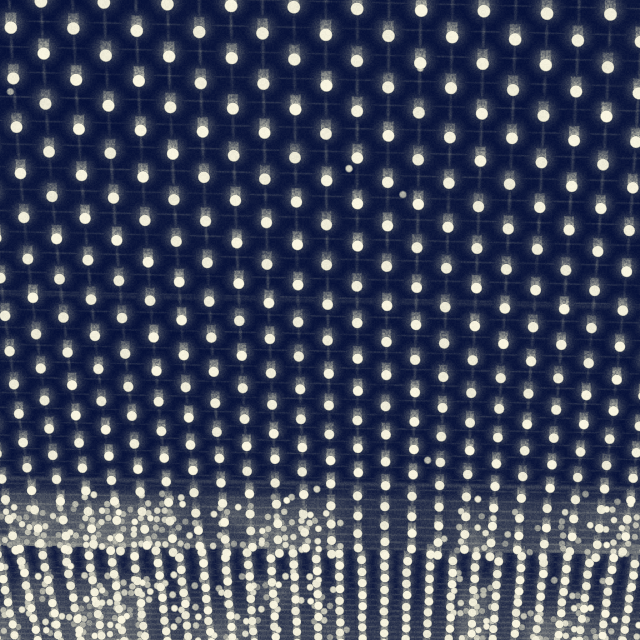
Reproduce this pattern procedurally as a WebGL 1 fragment shader.

```glsl
precision highp float;
uniform vec2 u_resolution;

#define NAVY vec3(0.022, 0.065, 0.225)
#define CREAM vec3(0.98, 0.965, 0.885)
#define TILT 0.023
#define EDGE 0.861
#define GRAIN 0.34
#define GHOST_CELL 0.0125
// Rows: start, step, shrink. Columns: spacing, linear and square narrowing.
#define CEILING_ROWS vec3(0.056, 0.0819, 0.00195)
#define CEILING_COLS vec3(0.0495, 0.0040, 0.0064)
#define MIRROR_ROWS vec3(0.866, 0.0190, 0.0002)
#define MIRROR_COLS vec3(0.0474, 0.0135, 0.0)

float hash(vec2 p) {
  vec3 q = fract(p.xyx * 0.1031);
  q += dot(q, q.yzx + 33.33);
  return fract((q.x + q.y) * q.z);
}

float noise(vec2 p) {
  vec2 i = floor(p), f = fract(p);
  f *= f * (3.0 - 2.0 * f);
  return mix(mix(hash(i), hash(i + vec2(1, 0)), f.x),
             mix(hash(i + vec2(0, 1)), hash(i + vec2(1, 1)), f.x), f.y);
}

float axisX(float v) { return 0.608 - 0.008 * v; }
float spacing(vec3 cols, float v) { return cols.x - v * (cols.y + v * cols.z); }
float rowHeight(vec3 rows, float n) { return rows.x + n * (rows.y - n * rows.z); }

float rowIndex(vec3 rows, float v) {
  float d = rows.y * rows.y - 4.0 * rows.z * (v - rows.x);
  return (rows.y - sqrt(max(d, 0.0))) / (2.0 * rows.z);
}

// Bright bulb under a dim speckled socket, with a soft halo
float lamp(vec2 d, float radius, float seed, float speckle) {
  float blur = max(0.0016, 0.8 / u_resolution.y);
  float bulb = 1.0 - smoothstep(radius - blur, radius + blur, length(d));
  vec2 box = abs(d + vec2(0.0, 1.25 * radius)) - radius * vec2(0.85, 1.1);
  float socket = 1.0 - smoothstep(-0.002, 0.003, max(box.x, box.y));
  float fade = mix(0.72, 0.34, clamp(-d.y / (2.3 * radius), 0.0, 1.0));
  socket *= fade * (0.8 + 0.3 * seed) * (0.75 + 0.5 * speckle);
  vec2 h = (d + vec2(0.0, 0.7 * radius)) / radius;
  float halo = 0.32 * exp(-dot(h, h) * 0.28);
  return max(bulb * (0.94 + 0.06 * seed), max(socket, halo));
}

// Staggered lamps on columns that converge downward
float lampPanel(vec2 p, vec3 rows, vec3 cols, float first, float last, float speckle) {
  float tone = 0.0;
  float column = floor((p.x - axisX(p.y)) / spacing(cols, p.y) + 0.5);
  float row = rowIndex(rows, p.y);
  for (int i = -1; i <= 1; i++) {
    float k = column + float(i);
    float stagger = 0.5 * mod(k, 2.0);
    for (int j = -1; j <= 2; j++) {
      float n = floor(row - stagger + 0.5) + float(j) + stagger;
      if (n < first || n > last) continue;
      float seed = hash(vec2(k + 50.0, 2.0 * n + 20.0));
      float v = rowHeight(rows, n);
      vec2 center = vec2(axisX(v) + k * spacing(cols, v), v);
      center += 0.0018 * (vec2(seed, fract(seed * 17.0)) - 0.5);
      tone = max(tone, lamp(p - center, 0.0102 - 0.0034 * v, seed, speckle));
    }
  }
  return tone;
}

// Faint wires along the columns and between the rows
float wires(vec2 p, vec3 rows, vec3 cols) {
  float gap = spacing(cols, p.y);
  float k = (p.x - axisX(p.y)) / gap;
  float n = rowIndex(rows, p.y + 0.010);
  float dx = abs(fract(k + 0.5) - 0.5) * gap;
  float dy = abs(fract(2.0 * n + 0.5) - 0.5) * 0.5 * max(rows.y - 2.0 * rows.z * n, 0.008);
  float wear = 0.5 + noise(p * vec2(45.0, 90.0));
  return wear * (0.13 * exp(-dx * dx / 0.000008) + 0.085 * exp(-dy * dy / 0.0000025));
}

// Patches of crowded reflections near the two lower edges
float crowding(vec2 p) {
  float side = abs(p.x - 0.603);
  float above = step(p.y, EDGE);
  float band = mix(smoothstep(0.875, 0.93, p.y), smoothstep(0.755, 0.82, p.y), above);
  float patches = smoothstep(0.3, 0.75, noise(p * vec2(19.0, 9.0)));
  float rim = above * smoothstep(0.838, 0.85, p.y) * smoothstep(0.12, 0.45, side);
  return max(band * (0.15 + 0.6 * patches) * smoothstep(0.03, 0.14, side), rim);
}

float ghostLamps(vec2 p) {
  float tone = 0.0;
  vec2 cell = floor(p / GHOST_CELL);
  for (int i = -1; i <= 1; i++) {
    for (int j = -1; j <= 1; j++) {
      vec2 id = cell + vec2(float(i), float(j));
      vec2 jitter = vec2(hash(id + 7.0), hash(id + 31.0));
      vec2 center = (id + 0.15 + 0.7 * jitter) * GHOST_CELL;
      float present = step(hash(id + 63.0), crowding(center));
      float spot = 1.0 - smoothstep(0.0035, 0.0075, length(p - center));
      tone = max(tone, present * spot * (0.55 + 0.45 * jitter.x));
    }
  }
  return tone;
}

void main() {
  vec2 uv = gl_FragCoord.xy / u_resolution;
  vec2 p = vec2(uv.x, 1.0 - uv.y);
  p.y -= TILT * (p.x - 0.604) * (1.0 - 0.6 * p.y * p.y * p.y);
  float speckle = noise(uv * 420.0);
  float below = smoothstep(EDGE - 0.002, EDGE + 0.002, p.y);

  // Wall: mottling, wires, seams and haze
  float tone = 0.035 * noise(p * 6.0) * smoothstep(-0.2, 0.5, p.x + p.y);
  tone += mix(wires(p, CEILING_ROWS, CEILING_COLS), wires(p, MIRROR_ROWS, MIRROR_COLS), below);
  tone += 0.09 * exp(-pow((p.y - 0.472) / 0.004, 2.0));
  tone += 0.17 * exp(-pow((p.y - 0.757) / 0.004, 2.0));
  tone += 0.14 * mix(smoothstep(0.75, 0.79, p.y), smoothstep(0.88, 1.0, p.y), below);
  tone += 0.28 * crowding(p);

  // Lamps and their reflections
  tone = max(tone, ghostLamps(p));
  tone = max(tone, lampPanel(p, CEILING_ROWS, CEILING_COLS, -3.0, 16.0, speckle));
  tone = max(tone, lampPanel(p, MIRROR_ROWS, MIRROR_COLS, 0.0, 12.0, speckle));

  // Film grain and two-colour toning
  float grain = hash(floor(uv * 512.0)) - 0.5;
  tone = clamp(tone + grain * (0.025 + GRAIN * tone * (1.0 - tone)), 0.0, 1.0);
  vec3 color = mix(NAVY, CREAM, tone);
  color.b -= 0.16 * tone * (1.0 - tone);
  gl_FragColor = vec4(color, 1.0);
}
```
